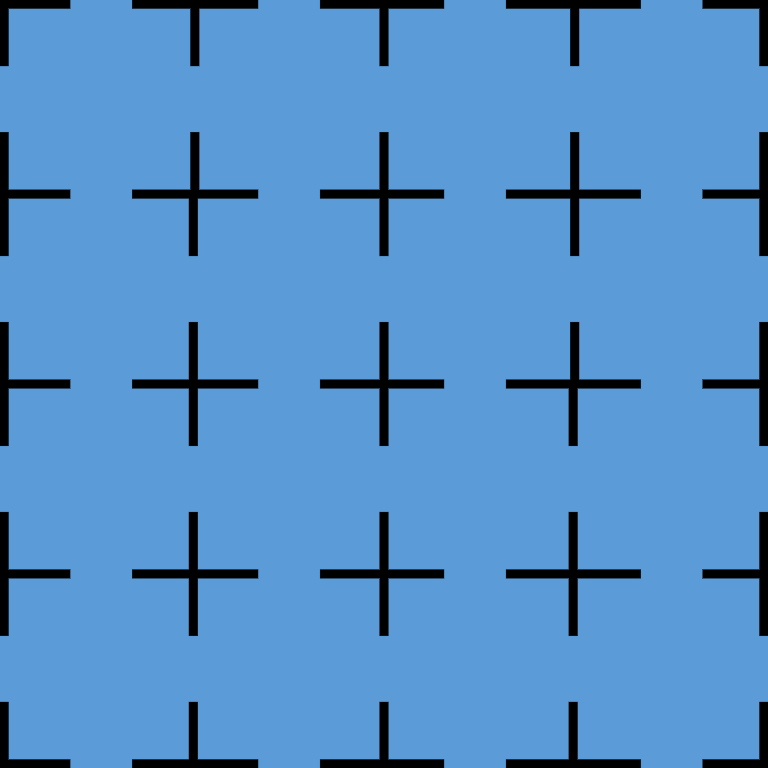
Write a Shadertoy shader that draws this pattern.

```glsl
#define SPACING 0.2473
#define HALF_WIDTH 0.0059
#define ARM_HEIGHT 0.0807
#define JOG 0.001
#define BACKGROUND vec3(0.355, 0.608, 0.843)
#define INK vec3(0.0, 0.0, 0.005)

// Left and right arm lengths for each column
const vec2 ARM_REACH[5] = vec2[5](
    vec2(0.0830, 0.0862),
    vec2(0.0807, 0.0835),
    vec2(0.0833, 0.0783),
    vec2(0.0885, 0.0872),
    vec2(0.0799, 0.0800)
);

// Signed distance to an axis-aligned box
float boxDistance(vec2 p, vec2 halfSize) {
    vec2 d = abs(p) - halfSize;
    return length(max(d, 0.0)) + min(max(d.x, d.y), 0.0);
}

// Odd columns step sideways slightly part of the way up
float columnJog(float column, float height) {
    float isOdd = mod(abs(column), 2.0);
    float jogHeight = -SPACING * min(column, 0.0);
    return isOdd * JOG * (height > jogHeight ? 1.0 : -1.0);
}

// Cross with a bar of uneven reach and a symmetric stem
float crossDistance(vec2 p, vec2 reach, float stemShift) {
    float barCentre = 0.5 * (reach.y - reach.x);
    float barHalfLength = 0.5 * (reach.x + reach.y);
    float bar = boxDistance(p - vec2(barCentre, 0.0), vec2(barHalfLength, HALF_WIDTH));
    float stem = boxDistance(p - vec2(stemShift, 0.0), vec2(HALF_WIDTH, ARM_HEIGHT));
    return min(bar, stem);
}

void mainImage(out vec4 fragColor, in vec2 fragCoord) {
    float canvasSize = min(iResolution.x, iResolution.y);
    vec2 p = (fragCoord - 0.5 * iResolution.xy) / canvasSize;

    // Grid of crosses, with one at the centre
    vec2 cell = floor(p / SPACING + 0.5);
    vec2 local = p - cell * SPACING;
    vec2 reach = ARM_REACH[int(clamp(cell.x, -2.0, 2.0)) + 2];

    // Smoothed ink over a flat ground
    float d = crossDistance(local, reach, columnJog(cell.x, p.y));
    float pixel = 1.0 / canvasSize;
    float coverage = 1.0 - smoothstep(-0.7 * pixel, 0.7 * pixel, d);
    fragColor = vec4(mix(BACKGROUND, INK, coverage), 1.0);
}
```
